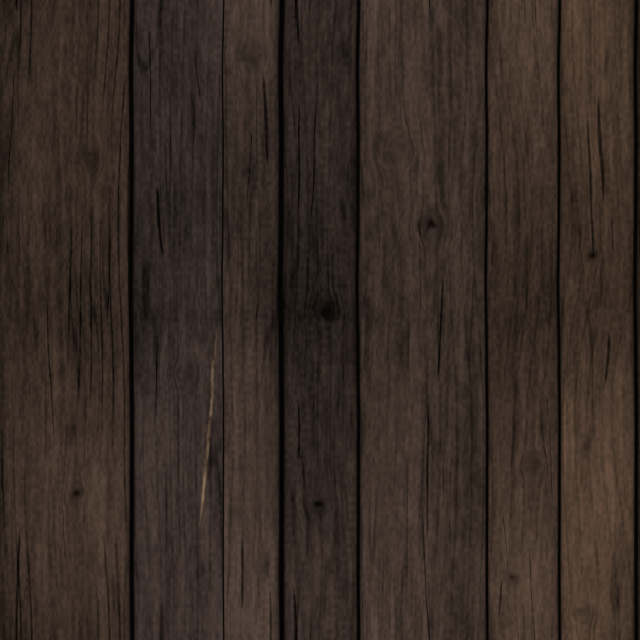
This texture is drawn by a WebGL 2 fragment shader. Its source:

```glsl
#version 300 es
precision highp float;

#define PLANKS 7
#define DARK vec3(0.04, 0.03, 0.022)
#define LIGHT vec3(0.335, 0.275, 0.236)
#define COOL vec3(0.98, 0.99, 1.07)
#define WARM vec3(1.04, 0.98, 0.91)
#define SPLINTER vec3(0.43, 0.35, 0.27)
#define GRAIN 0.40
#define RING_LINES 52.0
#define KNOT_SIZE vec2(0.017, 0.015)
#define CRACK_WIDTH 0.0026

uniform vec2 u_resolution;
out vec4 outColor;

// Plank borders, gap half-widths, brightness and warmth
const float edges[8] = float[](-0.007, 0.205, 0.348, 0.439, 0.559, 0.760, 0.873, 0.993);
const float gaps[8] = float[](0.0026, 0.003, 0.0006, 0.0036, 0.0022, 0.0017, 0.0018, 0.0026);
const float tones[7] = float[](0.64, 0.57, 0.67, 0.51, 0.65, 0.67, 0.78);
const float warmth[7] = float[](0.7, 0.1, 0.4, 0.3, 0.45, 0.8, 1.0);

float hash(vec2 p) {
    return fract(sin(dot(p, vec2(127.1, 311.7))) * 43758.5453);
}

// Value noise that wraps vertically after the given number of rows
float noise(vec2 p, float rows) {
    vec2 cell = floor(p), f = fract(p);
    f = f * f * (3.0 - 2.0 * f);
    float y0 = mod(cell.y, rows), y1 = mod(cell.y + 1.0, rows);
    return mix(mix(hash(vec2(cell.x, y0)), hash(vec2(cell.x + 1.0, y0)), f.x),
               mix(hash(vec2(cell.x, y1)), hash(vec2(cell.x + 1.0, y1)), f.x), f.y);
}

float streaks(vec2 p, float columns, float rows) {
    return noise(p * vec2(columns, rows), rows) - 0.5;
}

// Leaning split that tapers toward both ends
float crack(vec2 p, vec2 top, float len, float lean, float width, float soft) {
    float t = fract(top.y - p.y) / len;
    float bend = 0.004 * streaks(p + top, 3.0, 14.0);
    float taper = width * sqrt(max(4.0 * t * (1.0 - t), 0.0));
    float d = abs(p.x - top.x - lean * t - bend) - taper;
    return (1.0 - smoothstep(-soft, soft, d)) * smoothstep(0.0, 0.15, t) * (1.0 - smoothstep(0.85, 1.0, t));
}

void main() {
    vec2 p = gl_FragCoord.xy / u_resolution;
    float soft = 1.0 / u_resolution.x;
    if (p.x > edges[PLANKS]) p.x -= 1.0;

    // Slightly wavering borders select the plank
    float x = p.x + 0.003 * streaks(p * vec2(0.0, 1.0), 1.0, 9.0);
    int plank = 0;
    for (int i = 1; i < PLANKS; i++) if (x > edges[i]) plank = i;
    bool narrow = plank > 0 && plank < 4;
    float id = float(plank), left = edges[plank], right = edges[plank + 1];
    float span = right - left;

    // Knots push the grain aside and darken their centres
    vec2 g = p;
    float knots = 0.0, halo = 0.0;
    for (int i = 0; i < 2; i++) {
        vec2 seed = vec2(id + 2.7, float(i) + 4.3);
        vec2 center = vec2(left + span * mix(0.3, 0.75, hash(seed)), hash(seed + 9.1));
        float size = mix(0.4, 1.1, hash(seed + 5.7));
        vec2 d = vec2(p.x - center.x, fract(p.y - center.y + 0.5) - 0.5);
        vec2 q = d / (KNOT_SIZE * size);
        q.y += 1.5 * streaks(p, 110.0, 30.0);
        g.x -= 0.75 * d.x * exp(-dot(q, q) * 0.35);
        halo += exp(-dot(q, q) * 0.5);
        knots += exp(-dot(q, q) * 4.0) * step(0.5, hash(seed + 3.3));
    }
    g.x += 0.012 * streaks(g + id * 3.1, 7.0, 5.0) + id * 1.37;

    // Fibres, pores, hairlines and broad weathered patches
    float fibre = 0.34 * streaks(g, 75.0, 3.0) + 0.40 * streaks(g, 170.0, 9.0)
                + 0.50 * streaks(g, 256.0, 36.0) + 0.48 * streaks(g, 290.0, 150.0);
    float hairMask = smoothstep(0.5, 0.72, noise(g * vec2(60.0, 11.0) + 3.0, 11.0));
    float hair = (1.0 - smoothstep(0.0, 0.13, abs(streaks(g, 95.0, 5.0)))) * hairMask;
    float patches = 0.65 * streaks(g, 9.0, 4.0) + 0.35 * streaks(g, 26.0, 9.0);
    float value = tones[plank] + GRAIN * fibre - 0.20 * hair + 0.32 * patches;
    value += 0.075 * cos(6.2832 * (p.y - 0.12));

    // Long wavy growth lines, strongest on the first plank
    float phase = g.x * RING_LINES + 2.2 * noise(g * vec2(9.0, 3.0), 3.0);
    float ring = pow(abs(sin(3.14159 * phase)), 24.0);
    float ringMask = smoothstep(0.4, 0.6, noise(g * vec2(24.0, 4.0) + 7.0, 4.0));
    value -= ring * ringMask * (plank == 0 ? 0.34 : 0.13);

    // Stained joint halfway up the narrow planks
    float joint = p.y - 0.5 + 0.006 * streaks(p, 40.0, 30.0);
    value -= exp(-abs(joint) * 28.0) * (narrow ? 0.11 : 0.04);
    if (narrow) value += 0.06 * (0.5 - smoothstep(-0.003, 0.003, joint));

    // Dark splits scattered along every plank
    float splits = 0.0;
    for (int i = 0; i < 4; i++) {
        vec2 seed = vec2(id + 11.3, float(i) * 3.7 + 1.9);
        vec2 top = vec2(left + span * mix(0.12, 0.88, hash(seed)), hash(seed + 2.1));
        float len = mix(0.05, 0.25, hash(seed + 6.4));
        float lean = 0.025 * (hash(seed + 8.2) - 0.5);
        splits += crack(p, top, len, lean, CRACK_WIDTH * hash(seed + 4.8), soft);
    }
    value -= 0.18 * halo + 0.42 * knots + 0.48 * min(splits, 1.0);

    // Tint and one pale exposed splinter
    vec3 color = mix(DARK, LIGHT, clamp(value, 0.0, 1.3)) * mix(COOL, WARM, warmth[plank]);
    float pale = crack(p, vec2(0.341, 0.5), 0.34, -0.031, 0.0026, soft);
    color = mix(color, SPLINTER * (1.0 + fibre), 0.75 * pale);

    // Gaps with soft shadow on both sides
    float gapL = x - left - gaps[plank], gapR = right - x - gaps[plank + 1];
    float gap = min(gapL, gapR), depth = gapL < gapR ? gaps[plank] : gaps[plank + 1];
    color *= 1.0 - 0.5 * exp(-max(gap, 0.0) / (depth * 1.3));
    color = mix(vec3(0.018, 0.014, 0.011), color, smoothstep(-soft, soft, gap));
    outColor = vec4(color, 1.0);
}
```
